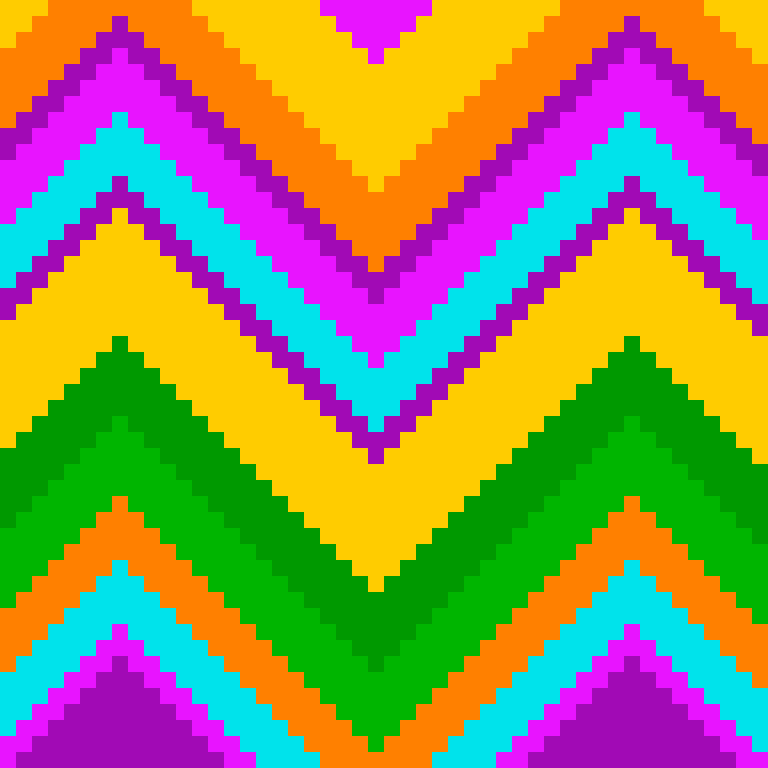
This pattern is drawn by a Shadertoy shader. Its source:

```glsl
const vec3 MAGENTA = vec3(0.91, 0.08, 1.0);
const vec3 PURPLE  = vec3(0.63, 0.04, 0.71);
const vec3 CYAN    = vec3(0.0, 0.89, 0.92);
const vec3 YELLOW  = vec3(1.0, 0.80, 0.0);
const vec3 ORANGE  = vec3(1.0, 0.50, 0.0);
const vec3 FOREST  = vec3(0.0, 0.60, 0.0);
const vec3 GREEN   = vec3(0.0, 0.71, 0.0);

// Stripes from top to bottom, with the depth in cells where each ends
const vec3 stripeColor[14] = vec3[14](
    MAGENTA, YELLOW, ORANGE, PURPLE, MAGENTA, CYAN, PURPLE,
    YELLOW, FOREST, GREEN, ORANGE, CYAN, MAGENTA, PURPLE);
const float stripeEnd[13] = float[13](
    -12.0, -4.0, 1.0, 3.0, 7.0, 11.0, 13.0,
    21.0, 26.0, 31.0, 35.0, 39.0, 41.0);

// Colour of one square cell; column counts from the left, row from the bottom
vec3 cellColor(vec2 cell) {
    // Zigzag of 32 columns, peaking at column 7 and dropping one row per column
    float drop = abs(mod(cell.x + 9.0, 32.0) - 16.0);
    float depth = 47.0 - cell.y - drop;

    int stripe = 0;
    for (int i = 0; i < 13; i++) {
        stripe += int(depth > stripeEnd[i] - 0.5);
    }
    return stripeColor[stripe];
}

void mainImage(out vec4 fragColor, in vec2 fragCoord) {
    // 48 cells up the canvas, shifted so that fract is 0.5 on cell borders
    float cellsPerPixel = 48.0 / iResolution.y;
    vec2 grid = fragCoord * cellsPerPixel - 0.5;
    vec2 cell = floor(grid);

    // Pixel coverage of the next cell along each axis
    vec2 cover = clamp((grid - cell - 0.5) / cellsPerPixel + 0.5, 0.0, 1.0);

    vec3 lower = mix(cellColor(cell), cellColor(cell + vec2(1, 0)), cover.x);
    vec3 upper = mix(cellColor(cell + vec2(0, 1)), cellColor(cell + 1.0), cover.x);
    fragColor = vec4(mix(lower, upper, cover.y), 1.0);
}
```
